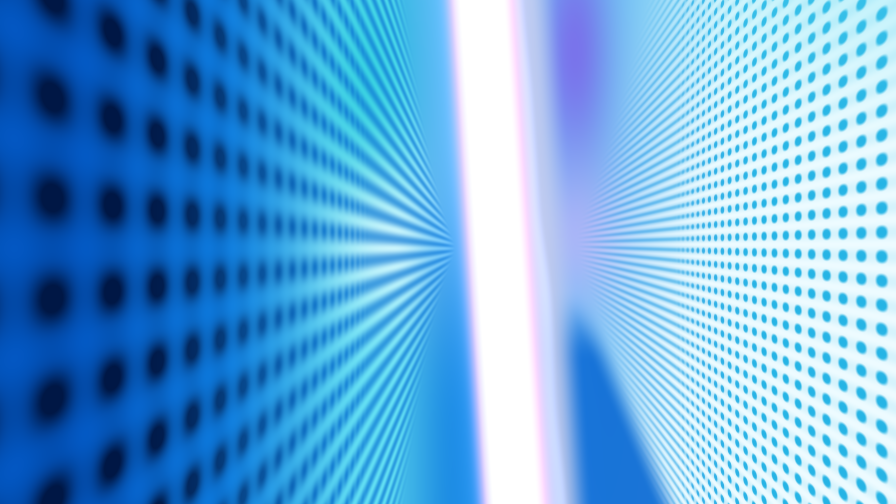
Write a WebGL 1 fragment shader that draws this background.

```glsl
precision highp float;
// Two walls of light dots recede to a tilted white beam in the middle.
// Each wall is a perspective grid: rows are rays from a vanishing point and
// columns follow inverse distance; soft colour fields and glows tint them.

uniform vec2 u_resolution;

const float ASPECT = 1.7778;
const float TAU = 6.28319;
const float FINEST = 125.0;               // finest grid detail, cycles per height

// Layout, in canvas heights
const vec2 LEFT_VANISH = vec2(0.9375, 0.507);
const vec2 RIGHT_VANISH = vec2(1.02, 0.515);
const vec2 LEFT_GRID = vec2(0.24, 5.0);   // row slope, column density
const vec2 RIGHT_GRID = vec2(0.066, 12.4);
const float BEAM_BASE = 1.022;
const float BEAM_LEAN = -0.066;
const float BEAM_HALF = 0.054;

// Colours
const vec3 DEEP_BLUE = vec3(0.01, 0.34, 0.76);
const vec3 NIGHT = vec3(0.0, 0.09, 0.27);
const vec3 AZURE = vec3(0.06, 0.50, 0.88);
const vec3 CYAN = vec3(0.38, 0.87, 0.95);
const vec3 TEAL = vec3(0.16, 0.80, 0.86);
const vec3 ICE = vec3(0.93, 0.985, 1.0);
const vec3 SKY = vec3(0.50, 0.78, 0.97);
const vec3 DOT_CYAN = vec3(0.16, 0.71, 0.90);
const vec3 LAVENDER = vec3(0.77, 0.82, 0.96);
const vec3 VIOLET = vec3(0.48, 0.40, 0.91);
const vec3 PINK = vec3(0.91, 0.70, 0.97);

float hash(float n) {
  return fract(sin(n * 12.9898) * 43758.5453);
}

float noise(float x) {
  float f = fract(x);
  return mix(hash(floor(x)), hash(floor(x) + 1.0), f * f * (3.0 - 2.0 * f));
}

// Soft elliptical spot of light
float spot(vec2 p, vec2 center, vec2 size) {
  vec2 q = (p - center) / size;
  return exp(-dot(q, q));
}

// Periodic wave, faded to its mean where it is too fine to show
float wave(float phase, float frequency) {
  float limit = min(FINEST, 0.42 * u_resolution.y);
  float fade = 1.0 - smoothstep(0.55 * limit, limit, frequency);
  return 0.5 + 0.5 * fade * cos(TAU * phase);
}

// Row and column waves of a wall; q.x is the distance from its far end
vec2 wallGrid(vec2 q, vec2 grid) {
  float d = max(q.x, 0.012);
  float slope = q.y / d;
  float row = wave(slope / grid.x - 0.5, length(vec2(1.0, slope)) / (grid.x * d));
  float column = wave(grid.y / d, grid.y / (d * d));
  return vec2(row, column);
}

vec3 leftWall(vec2 p) {
  vec2 g = wallGrid(vec2(LEFT_VANISH.x - p.x, p.y - LEFT_VANISH.y), LEFT_GRID);
  vec3 face = mix(DEEP_BLUE, AZURE, smoothstep(0.1, 0.55, p.x));
  face = mix(face, CYAN, smoothstep(0.42, 0.74, p.x));
  face = mix(face, TEAL, 0.75 * spot(p, vec2(0.73, 0.84), vec2(0.09, 0.25)));
  face = mix(face, ICE, 0.75 * spot(p, vec2(0.78, 0.51), vec2(0.13, 0.16)));
  float edge = smoothstep(0.78, 0.91, p.x);
  face = mix(face, mix(AZURE, SKY, smoothstep(0.15, 0.75, p.y)), 0.85 * edge);
  vec3 ink = mix(NIGHT, AZURE * 0.95, smoothstep(0.25, 0.72, p.x));
  float dots = pow(g.x, 1.6) * pow(g.y, 1.3);
  float web = 0.22 * g.x + 0.14 * g.y;
  float rays = 0.75 * g.x * (0.72 + 0.4 * g.y);
  float cover = mix(0.9 * dots + web, rays, smoothstep(0.35, 0.72, p.x));
  return mix(face, ink, clamp(cover, 0.0, 1.0));
}

vec3 rightWall(vec2 p) {
  vec2 g = wallGrid(p - RIGHT_VANISH, RIGHT_GRID);
  float open = smoothstep(1.12, 1.55, p.x);
  vec3 face = mix(SKY, ICE, smoothstep(1.08, 1.42, p.x - 0.12 * (p.y - 0.5)));
  vec3 ink = mix(vec3(0.25, 0.62, 0.92), DOT_CYAN, open);
  float dots = smoothstep(0.2, 0.75, g.x * g.y);
  float rays = 0.8 * g.x * (0.65 + 0.5 * g.y);
  vec3 color = mix(face, ink, mix(rays, 0.9 * dots + 0.12 * g.x, open));
  color = mix(color, CYAN, 0.3 * spot(p, vec2(1.7, 1.05), vec2(0.5, 0.22)));
  color = mix(color, VIOLET, 0.85 * spot(p, vec2(1.14, 0.9), vec2(0.07, 0.24)));
  color = mix(color, PINK, 0.6 * spot(p, vec2(1.14, 0.53), vec2(0.09, 0.15)) * (1.0 - 0.5 * g.x));
  // Blue shadow wedge at the foot of the wall
  float wedge = smoothstep(0.03, -0.03, p.x - 1.325 + 0.43 * p.y) * smoothstep(0.43, 0.28, p.y);
  return mix(color, vec3(0.05, 0.42, 0.83), 0.92 * wedge);
}

void main() {
  vec2 p = gl_FragCoord.xy / u_resolution * vec2(ASPECT, 1.0);
  float across = p.x - (BEAM_BASE + BEAM_LEAN * p.y);
  vec3 color = across < 0.0 ? leftWall(p) : rightWall(p);

  // Streaked pale strip between the beam and the right wall
  float strip = smoothstep(0.0, 0.02, across) * smoothstep(0.155, 0.095, across);
  float streak = noise(across * 55.0 + 1.5 * noise(p.y * 5.0));
  color = mix(color, LAVENDER * (0.88 + 0.18 * streak), 0.92 * strip);

  // Beam with pink fringes and a faint halo
  float outside = abs(across) - BEAM_HALF;
  color = mix(color, PINK, 0.75 * exp(-pow(outside / 0.018, 2.0)));
  color += vec3(0.16, 0.14, 0.17) * exp(-max(outside, 0.0) / 0.035);
  color = mix(color, vec3(1.0), smoothstep(0.01, -0.012, outside));
  gl_FragColor = vec4(clamp(color, 0.0, 1.0), 1.0);
}
```
